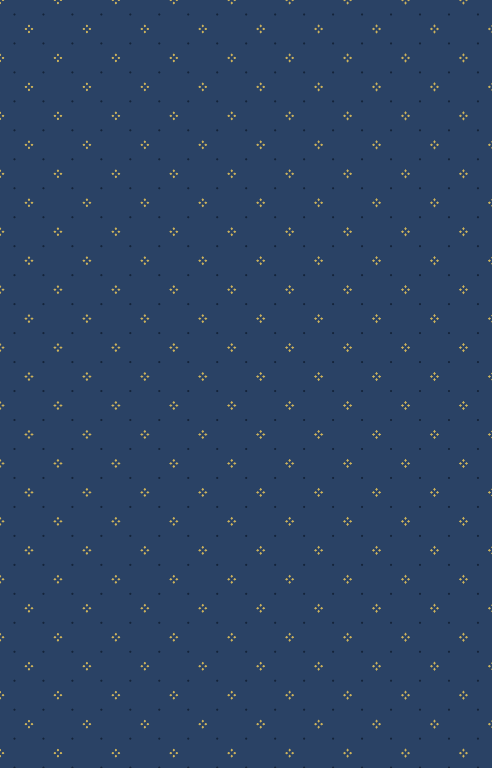
Write a Shadertoy shader that draws this pattern.

```glsl
// Navy cloth with half-drop gold four-petal florets and small dark pin dots.

// Coverage of a shape from its signed distance, softened over a given width.
float coverage(float dist, float softness) {
    return smoothstep(0.5, -0.5, dist / softness);
}

// Four slim pointed petals around an open centre.
float floretDistance(vec2 p) {
    p = abs(p);
    if (p.y > p.x) p = p.yx;
    vec2 petal = abs(p - vec2(0.052, 0.0)) * vec2(0.95, 1.1);
    return mix(petal.x + petal.y, length(petal), 0.4) - 0.023;
}

void mainImage(out vec4 fragColor, in vec2 fragCoord) {
    // Cell units, measured from the upper left corner
    float cellsDown = 13.257;
    float pixel = cellsDown / iResolution.y;
    vec2 cell = vec2(fragCoord.x, iResolution.y - fragCoord.y) * pixel;

    // Florets at cell corners and cell centres
    vec2 corner = fract(cell + 0.5) - 0.5;
    vec2 centre = fract(cell) - 0.5;
    float floret = min(floretDistance(corner), floretDistance(centre));

    // Pin dots on a grid of half the spacing
    vec2 pin = (fract(cell * 2.0) - 0.5) * 0.5;
    float pinDot = length(pin) - 0.018;

    // Dyed ground, dark pins, then gold with a slightly soft printed edge
    vec3 color = vec3(0.165, 0.26, 0.395);
    color = mix(color, vec3(0.08, 0.14, 0.23), coverage(pinDot, pixel * 1.2));
    color = mix(color, vec3(0.80, 0.70, 0.36), coverage(floret, max(pixel * 1.3, 0.018)));
    fragColor = vec4(color, 1.0);
}
```
